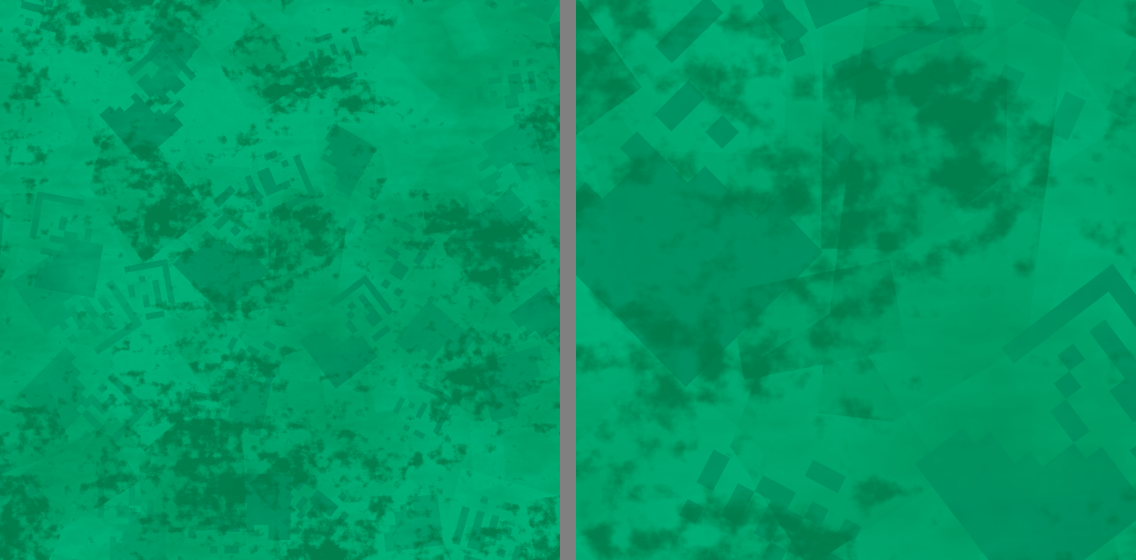
Left, the full canvas; right, a detail of the centre.
A Shadertoy shader for this background:

```glsl
// Weathered green camouflage: translucent tilted shards over a mottled ground,
// with stair-stepped pixel clusters scattered on a jittered cellular grid.
// Layered value noise supplies the worn streaks and the dark gritty patches.

const vec3 LIGHT_GREEN = vec3(0.0, 0.695, 0.470);
const vec3 MID_GREEN   = vec3(0.0, 0.590, 0.372);
const vec3 TEAL        = vec3(0.0, 0.545, 0.368);
const vec3 DARK_GREEN  = vec3(0.0, 0.465, 0.275);
const float CLUSTER_GRID  = 6.0;    // clusters across the canvas
const float CLUSTER_SHARE = 0.82;   // fraction of grid cells in use
const float BLOCK_SIZE    = 0.0125; // side of one camouflage block
const float SHARD_ALPHA   = 0.26;
const float GRIT_SCALE    = 75.0;

float hash(vec2 p) {
    vec3 q = fract(p.xyx * vec3(0.1031, 0.1030, 0.0973));
    q += dot(q, q.yzx + 33.33);
    return fract((q.x + q.y) * q.z);
}

vec2 hash2(vec2 p) { return vec2(hash(p + 17.3), hash(p + 91.7)); }

mat2 rotation(float a) {
    float c = cos(a), s = sin(a);
    return mat2(c, s, -s, c);
}

float valueNoise(vec2 p) {
    vec2 i = floor(p), f = fract(p);
    f = f * f * (3.0 - 2.0 * f);
    vec2 e = vec2(0.0, 1.0);
    return mix(mix(hash(i), hash(i + e.yx), f.x),
               mix(hash(i + e.xy), hash(i + e.yy), f.x), f.y);
}

float fbm(vec2 p) {
    float sum = 0.0, amp = 0.52;
    for (int i = 0; i < 5; i++) {
        sum += amp * valueNoise(p);
        p = rotation(0.6) * p * 2.03 + 11.7;
        amp *= 0.5;
    }
    return sum;
}

// Tilted rectangles: x = signed tone change, y = weight for dark grit
vec2 shards(vec2 p, float grid, float seed, float px) {
    vec2 total = vec2(0.0), home = floor(p * grid);
    for (int j = -1; j <= 1; j++)
    for (int i = -1; i <= 1; i++) {
        vec2 id = home + vec2(i, j), key = id + seed;
        vec2 q = p - (id + 0.15 + 0.7 * hash2(key)) / grid;
        q = rotation(6.283 * hash(key + 5.1)) * q;
        vec2 halfSize = mix(vec2(0.22), vec2(0.62, 0.5), hash2(key + 41.0)) / grid;
        vec2 d = abs(q) - halfSize;
        float cut = dot(q, vec2(0.8, 0.6)) - 0.45 / grid;
        float cover = smoothstep(px, -px, max(max(d.x, d.y), cut));
        float kind = hash(key + 73.0);
        total.x += cover * (kind - 0.45) * 2.0;
        total.y += cover * step(kind, 0.30);
    }
    return total;
}

// Is one block of a cluster filled?
float blockFilled(vec2 c, float seed) {
    float kind = hash(vec2(seed, 3.7));
    // Solid corner with a stepped diagonal
    vec2 s = c + vec2(4.0, 2.0);
    float wobble = floor(3.0 * hash(vec2(floor((s.x - s.y) * 0.5), seed)));
    bool solid = s.x >= -2.0 && s.y >= -2.0 && s.x < 6.0 && s.y < 7.0
              && s.x + s.y < 6.0 + wobble && kind < 0.72;
    // Bracket around loose blocks
    vec2 b = c - vec2(3.0, 2.0);
    float ring = max(abs(b.x), abs(b.y));
    bool bracket = ring == 4.0 && b.x + b.y > 1.0 && hash(vec2(seed, 8.2)) < 0.55;
    vec2 span = hash(floor(c / 3.0) + seed) < 0.5 ? vec2(2.0, 1.0) : vec2(1.0, 2.0);
    bool loose = length(b) < 4.6 && ring != 3.0
              && hash(floor(c / span) + seed * 1.7) > 0.57;
    return (solid || ((bracket || loose) && kind > 0.22)) ? 1.0 : 0.0;
}

float clusters(vec2 p, float px) {
    float clear = 1.0;
    vec2 home = floor(p * CLUSTER_GRID);
    for (int j = -1; j <= 1; j++)
    for (int i = -1; i <= 1; i++) {
        vec2 id = home + vec2(i, j);
        if (hash(id + 29.0) > CLUSTER_SHARE) continue;
        float size = BLOCK_SIZE * mix(0.8, 1.15, hash(id + 61.0));
        vec2 q = p - (id + 0.2 + 0.6 * hash2(id + 7.0)) / CLUSTER_GRID;
        q = rotation(6.283 * hash(id + 13.0)) * q / size;
        if (dot(q, q) > 140.0) continue;
        // Blend neighbouring blocks over one pixel for smooth edges
        vec2 a = floor(q - 0.5), e = vec2(0.0, 1.0);
        vec2 w = clamp((fract(q - 0.5) - 0.5) * size / px + 0.5, 0.0, 1.0);
        float seed = 100.0 * hash(id + 37.0);
        float filled = mix(
            mix(blockFilled(a, seed), blockFilled(a + e.yx, seed), w.x),
            mix(blockFilled(a + e.xy, seed), blockFilled(a + e.yy, seed), w.x), w.y);
        clear *= 1.0 - filled * mix(0.45, 0.9, hash(id + 83.0));
    }
    return 1.0 - clear;
}

void mainImage(out vec4 fragColor, in vec2 fragCoord) {
    float px = 1.0 / iResolution.y;
    vec2 p = fragCoord * px;
    float broad = fbm(p * 5.0 + 3.0), patches = fbm(p * 7.0 + 40.0);
    float grit = fbm(p * GRIT_SCALE), streak = fbm(p * vec2(16.0, 55.0) + 70.0);
    vec2 shard = shards(p, 5.0, 0.0, px) + 0.8 * shards(p, 9.0, 200.0, px);

    // Mottled ground and shards
    float tone = 0.66 + 1.3 * (broad - 0.5) + 0.7 * (streak - 0.5) + SHARD_ALPHA * shard.x;
    vec3 color = mix(MID_GREEN, LIGHT_GREEN, clamp(tone, 0.0, 1.0));

    // Pixel clusters, partly worn away
    float wear = smoothstep(0.28, 0.52, 0.6 * patches + 0.4 * streak);
    color = mix(color, TEAL, clusters(p, px) * mix(0.5, 1.0, wear));

    // Dark grit, gathered on some shards and toward the border
    vec2 m = abs(p - 0.5);
    float border = smoothstep(0.25, 0.5, max(m.x, m.y));
    float damage = 0.4 * patches + 0.35 * grit + 0.25 * streak
                 + 0.07 * min(shard.y, 1.5) + 0.04 * border;
    color = mix(color, DARK_GREEN, 0.85 * smoothstep(0.53, 0.70, damage));
    color *= 1.0 + 0.05 * (grit - 0.5);
    fragColor = vec4(color, 1.0);
}
```
